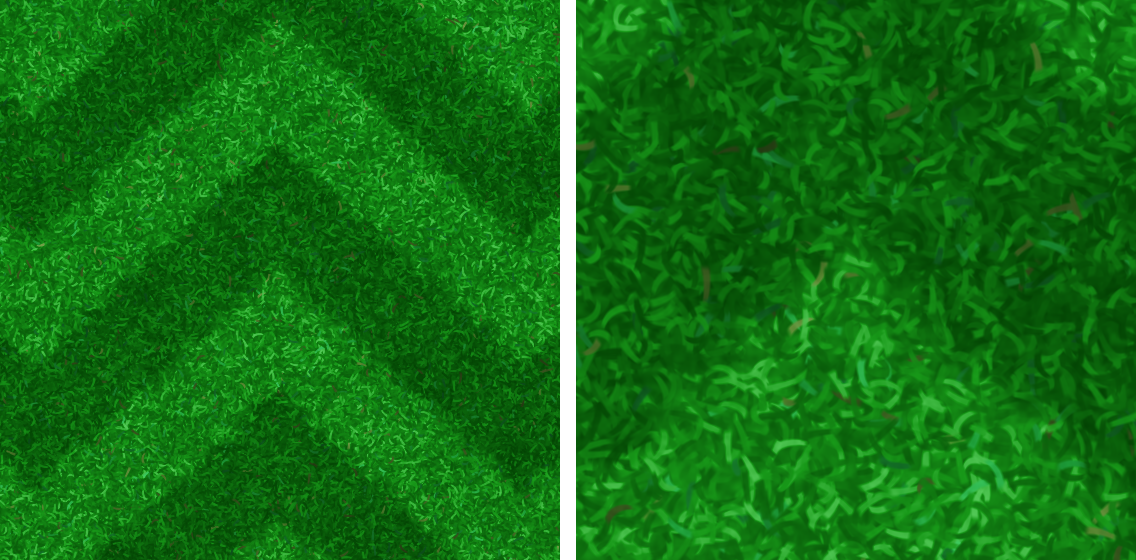
Left: the whole. Right: its middle third, enlarged.
Reproduce this texture procedurally as a three.js fragment shader.

```glsl
varying vec2 vUv;

vec4 hash4(vec3 p) {
  vec4 q = fract(p.xyzx * vec4(0.1031, 0.1030, 0.0973, 0.1099));
  q += dot(q, q.wzxy + 33.33);
  return fract((q.xxyz + q.yzzw) * q.zywx);
}

float valueNoise(vec2 p) {
  vec2 i = floor(p), f = fract(p);
  f = f * f * (3.0 - 2.0 * f);
  float low = mix(hash4(vec3(i, 91.0)).x, hash4(vec3(i + vec2(1.0, 0.0), 91.0)).x, f.x);
  float high = mix(hash4(vec3(i + vec2(0.0, 1.0), 91.0)).x, hash4(vec3(i + 1.0, 91.0)).x, f.x);
  return mix(low, high, f.y);
}

// Mown chevrons: 1 on the light bands, 0 on the dark ones
float mownBand(vec2 uv) {
  float fold = 0.437 - abs(abs(uv.x - 0.495) - 0.437);
  float ragged = (valueNoise(uv * 75.0) - 0.5) * 0.03 + (valueNoise(uv * 22.0) - 0.5) * 0.02;
  float phase = fract((1.0 - uv.y - 0.93 * fold - 0.026 + ragged) / 0.446);
  float edgeDistance = 0.25 - abs(phase - 0.25);
  edgeDistance = phase > 0.75 ? phase - 1.0 : edgeDistance;
  return smoothstep(-0.045, 0.045, edgeDistance);
}

// Coverage of one curved, tapering blade around the origin
float bladeCover(vec2 p, float angle, float halfLength, float bend) {
  float c = cos(angle), s = sin(angle);
  vec2 q = vec2(c * p.x + s * p.y, c * p.y - s * p.x);
  float along = q.x / halfLength;
  float across = abs(q.y + bend * (along * along - 0.33));
  float width = 0.17 - 0.05 * along;
  return (1.0 - smoothstep(width * 0.3, width, across))
       * (1.0 - smoothstep(0.6, 1.0, abs(along)));
}

// Layered blades: x is brightness, y is dry tint, z is cool tint
vec3 grassBlades(vec2 uv) {
  vec3 grass = vec3(0.12 + 0.35 * valueNoise(uv * 170.0), 0.0, 0.0);
  for (int layer = 0; layer < 8; layer++) {
    float level = float(layer);
    vec2 p = uv * 56.0 + vec2(0.37, 0.61) * level;
    vec2 cell = floor(p);
    for (int y = -1; y <= 1; y++) {
      for (int x = -1; x <= 1; x++) {
        vec2 id = cell + vec2(float(x), float(y));
        vec4 h = hash4(vec3(id + 7.0, level * 13.0 + 5.0));
        vec2 shape = fract(h.zw * 17.0 + h.xy);
        float cover = bladeCover(p - id - h.xy, h.z * 6.2832,
                                 0.35 + 0.35 * shape.x, (shape.y - 0.5) * 0.5);
        float brightness = 0.08 + 0.92 * pow(h.w, 1.8);
        float rare = fract(h.w * 41.0 + h.x * 3.0);
        vec3 blade = vec3(brightness, step(0.985, rare), step(rare, 0.03));
        grass = mix(grass, blade, cover * 0.88);
      }
    }
  }
  return grass;
}

void main() {
  vec3 grass = grassBlades(vUv);

  // Band tone with broad patches and fine grain
  float tone = mix(0.395, 0.535, mownBand(vUv));
  tone *= 0.94 + 0.12 * valueNoise(vUv * 14.0);
  tone *= 0.64 + 0.8 * grass.x + 0.1 * (valueNoise(vUv * 300.0) - 0.5);

  // Green ramp that pales in the brightest blades
  float tint = max(0.01, 0.02 + 0.24 * (tone - 0.3)) + max(tone - 0.6, 0.0);
  vec3 color = vec3(tint, tone, tint * 1.05);

  // Occasional dry and cool blades
  color = mix(color, vec3(0.75, 0.72, 0.36) * tone, grass.y * 0.7);
  color = mix(color, vec3(0.22, 1.05, 0.55) * tone, grass.z * 0.6);
  gl_FragColor = vec4(clamp(color, 0.0, 1.0), 1.0);
}
```
